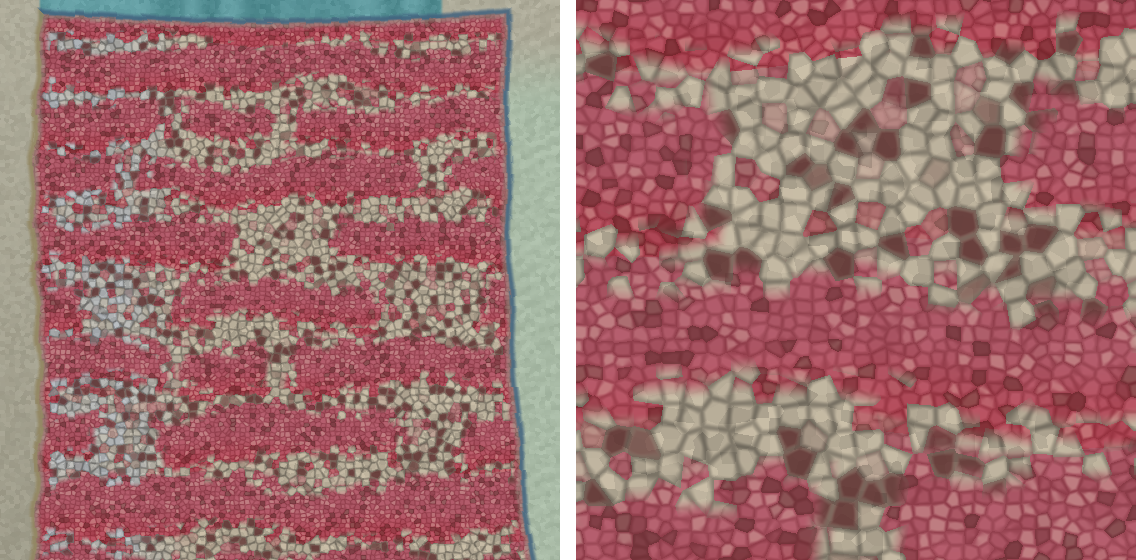
Left, the full canvas; right, a detail of the centre.
A Shadertoy shader for this texture:

```glsl
// A knitted cloth: rose brick-like patches, speckled cream seams, pale surroundings.
#define FIRST_SEAM 0.17
#define ROW_PITCH 0.095
#define ROW_GROWTH 0.0028
#define BRICK_PITCH 0.54
#define SEAM_WIDTH 0.017
#define SEAM_VARIATION 0.013
#define FINE_STITCHES 112.0
#define COARSE_STITCHES 68.0
#define WOBBLE 0.006

const vec3 DARK = vec3(0.36, 0.18, 0.18);
const vec3 DEEP_ROSE = vec3(0.54, 0.22, 0.27);
const vec3 ROSE = vec3(0.71, 0.37, 0.43);
const vec3 BLUSH = vec3(0.77, 0.54, 0.54);
const vec3 CREAM = vec3(0.71, 0.67, 0.59);
const vec3 ICE = vec3(0.66, 0.68, 0.70);
const vec3 LINEN = vec3(0.68, 0.67, 0.60);
const vec3 MINT = vec3(0.66, 0.73, 0.65);
const vec3 TEAL = vec3(0.35, 0.58, 0.60);
const vec3 BLUE = vec3(0.25, 0.38, 0.49);

vec2 hash2(vec2 p) {
    vec3 q = fract(p.xyx * vec3(0.1031, 0.1030, 0.0973));
    q += dot(q, q.yzx + 33.33);
    return fract((q.xx + q.yz) * q.zy);
}

// Cellular noise: x = distance to the cell border, yz = random values of the cell.
vec3 stitches(vec2 p) {
    vec2 cell = floor(p), id = vec2(0.0);
    float nearest = 9.0, second = 9.0;
    for (int j = -1; j <= 1; j++)
    for (int i = -1; i <= 1; i++) {
        vec2 c = cell + vec2(i, j);
        float d = length(c + 0.15 + 0.7 * hash2(c) - p);
        if (d < nearest) { second = nearest; nearest = d; id = c; }
        else second = min(second, d);
    }
    return vec3(second - nearest, hash2(id + 71.0));
}

// Row index measured downwards; rows grow slightly taller.
float rowAt(float y) {
    float k = ROW_PITCH * ROW_PITCH + 4.0 * ROW_GROWTH * (y - FIRST_SEAM);
    return (sqrt(max(k, 0.0)) - ROW_PITCH) / (2.0 * ROW_GROWTH);
}

// Signed depth inside the cream seams, positive within.
float seamDepth(vec2 p) {
    float k = rowAt(p.y), row = floor(k), seam = round(k);
    float wave = sin(11.0 * p.x + 2.07 * seam - 4.77);
    float across = SEAM_WIDTH + SEAM_VARIATION * wave - abs(k - seam) * 0.115;
    if (seam < 0.0) across -= 0.012;

    // Brick joints alternate by row and are widest in the middle rows.
    float centre = 0.5 - 0.27 * mod(row, 2.0);
    float offset = abs(mod(p.x - centre + 0.5 * BRICK_PITCH, BRICK_PITCH) - 0.5 * BRICK_PITCH);
    float width = 0.016 + 0.1 * exp(-1.2 * (row - 2.5) * (row - 2.5));
    width += 0.04 * step(4.5, row);
    float joint = width - offset;
    if (mod(row, 4.0) < 0.5) joint = max(joint, 0.014 - abs(p.x - 0.31));
    if (row < 0.0 || row > 5.0) joint = -1.0;
    return max(across, joint);
}

vec3 surroundings(vec2 p, float grain) {
    float right = smoothstep(0.6, 0.95, p.x);
    vec3 col = mix(LINEN, MINT, right * smoothstep(0.05, 0.2, p.y));
    col += 0.012 * right * sin(210.0 * p.y + 70.0 * p.x + 2.0 * sin(40.0 * p.x));
    col -= 0.06 * (1.0 - right) * p.y;
    float strip = smoothstep(0.068, 0.074, p.x) * (1.0 - smoothstep(0.785, 0.793, p.x));
    strip *= 1.0 - smoothstep(0.03, 0.045, p.y);
    vec3 cover = TEAL + 0.05 * sin(45.0 * p.x + 3.0 * sin(17.0 * p.x));
    return mix(col, cover, strip) + 0.06 * (grain - 0.5);
}

void mainImage(out vec4 fragColor, in vec2 fragCoord) {
    vec2 p = fragCoord / iResolution.xy;
    p.y = 1.0 - p.y;
    float soft = max(0.0025, 1.0 / iResolution.y);
    vec3 fine = stitches(p * FINE_STITCHES * vec2(1.0, 1.1));
    vec3 coarse = stitches(p * COARSE_STITCHES + 19.0);
    vec2 q = p + WOBBLE * vec2(sin(31.0 * p.y + 9.0 * p.x), sin(23.0 * p.x + 5.0 * p.y));

    // Cloth outline with a sagging top and flared right side.
    float left = p.x - 0.068 - 0.007 * cos(9.0 * p.y) - 0.003 * sin(60.0 * p.y);
    float right = 0.902 + 0.045 * p.y * p.y * p.y + 0.003 * sin(26.0 * p.y) - p.x;
    float top = p.y - 0.024 - 0.018 * sin(3.77 * (p.x - 0.07));
    float inside = min(min(left, right), top) + 0.004 * (coarse.y - 0.5);

    // Rose wool with fine pale and dark stitches, redder along row bottoms.
    float relief = smoothstep(0.0, 0.5, fine.x);
    float redness = smoothstep(0.45, 0.95, fract(rowAt(q.y)));
    vec3 rose = mix(DEEP_ROSE, ROSE, clamp(0.15 + 0.55 * relief + 0.5 * (fine.y - 0.3), 0.0, 1.0));
    rose = mix(rose, BLUSH, 0.75 * relief * smoothstep(0.62, 0.85, fine.z));
    rose = mix(rose, DARK, 0.5 * (1.0 - smoothstep(0.08, 0.2, fine.y)));
    rose += redness * vec3(0.02, -0.05, -0.05);

    // Cream wool with deep holes and a cool cast towards the left.
    float tuft = smoothstep(0.0, 0.4, coarse.x);
    vec3 cream = mix(CREAM, ICE, smoothstep(0.36, 0.2, p.x) * coarse.y);
    cream *= 0.72 + 0.3 * tuft + 0.2 * (fine.y - 0.5);
    cream = mix(cream, DARK, 0.85 * (1.0 - smoothstep(0.16, 0.26, coarse.z)) * (0.4 + 0.6 * tuft));

    float depth = min(seamDepth(q), min(0.013, min(left, right) - 0.025));
    float wool = smoothstep(-0.007, 0.007, depth + 0.034 * (coarse.y - 0.5));
    vec3 cloth = mix(rose, cream, wool);
    cloth = mix(cloth, LINEN * 0.85, 0.55 * (1.0 - smoothstep(0.002, 0.012, inside)));

    // Coloured rims and shadow around the cloth.
    vec3 col = surroundings(p, fine.y);
    float rim = smoothstep(-0.013, -0.004, inside);
    vec3 rimColor = left < min(right, top) ? vec3(0.57, 0.52, 0.37) : BLUE;
    col = mix(col, rimColor, 0.85 * rim);
    col = mix(col, cloth, smoothstep(-soft, soft, inside));
    fragColor = vec4(clamp(col, 0.0, 1.0), 1.0);
}
```
